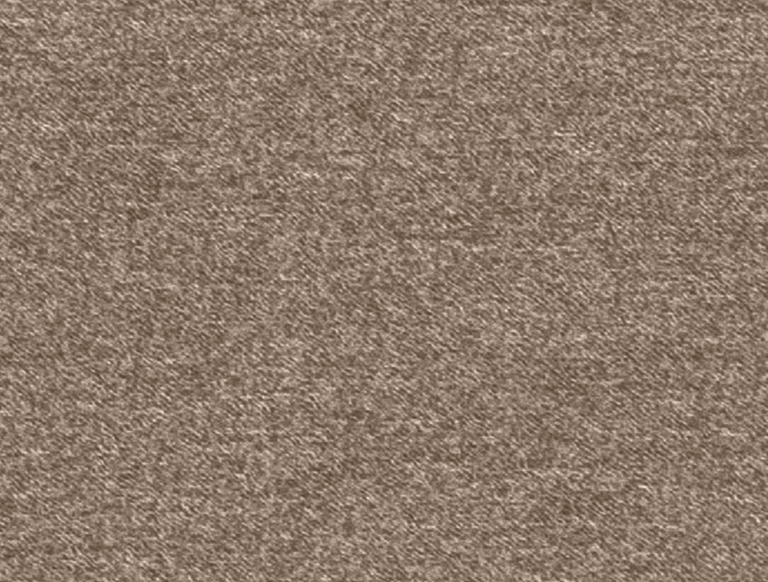
Write a Shadertoy shader that draws this texture.

```glsl
// Brown melange twill cloth with fine crisp stitches and faint horizontal slub streaks.
#define THREADS 180.0       // weft threads per canvas height
#define BASE_COLOR vec3(0.546, 0.469, 0.404)
#define CONTRAST 0.096      // spread of the stitch brightness
#define HIGHLIGHT 0.008     // extra lift of the palest and softening of the darkest yarn
#define STITCH 0.78
#define FIBER 0.46
#define TWILL 0.52
#define STREAK 0.25
#define PATCH 0.08
#define FLECK 0.35

const float TAU = 6.2831853;

float hash(vec2 cell) {
    vec3 h = fract(cell.xyx * vec3(0.1031, 0.1030, 0.0973));
    h += dot(h, h.yzx + 33.33);
    return fract((h.x + h.y) * h.z);
}

// Smooth value noise, centred on zero with a spread near one.
float noise(vec2 p) {
    vec2 cell = floor(p);
    vec2 f = fract(p);
    f = f * f * (3.0 - 2.0 * f);
    float low = mix(hash(cell), hash(cell + vec2(1.0, 0.0)), f.x);
    float high = mix(hash(cell + vec2(0.0, 1.0)), hash(cell + vec2(1.0, 1.0)), f.x);
    return 4.0 * mix(low, high, f.y) - 2.0;
}

// Thin slubs that follow the weft, in two lengths.
float slubs(vec2 thread) {
    float longSlub = noise(thread * vec2(0.045, 0.95) + 71.0);
    float shortSlub = noise(thread * vec2(0.15, 1.05) + 137.0);
    return 0.75 * longSlub + 0.65 * shortSlub;
}

// Soft wide areas where the cloth is worn lighter or darker.
float patches(vec2 thread) {
    return 0.6 * noise(thread * vec2(0.025, 0.06) + 19.0)
         + 0.7 * noise(thread * vec2(0.06, 0.17) + 43.0);
}

void mainImage(out vec4 fragColor, in vec2 fragCoord) {
    vec2 thread = fragCoord / iResolution.y * THREADS;

    // Stitches lean slightly along the twill diagonal; fibers break them up.
    vec2 slanted = vec2(thread.x * 0.88 + thread.y * 0.30, thread.y * 1.12);
    float stitch = noise(slanted + 11.0);
    float fiber = noise(thread * vec2(1.45, 1.65) + 211.0);

    // Diagonal ribs, uneven in strength and with a wandering phase.
    float wander = 1.3 * noise(thread * 0.30 + 87.0);
    float strength = 1.0 + 0.4 * noise(thread * 0.22 + 301.0);
    float rib = strength * sin(TAU * (thread.x * 0.40 + thread.y * 0.50) + wander);

    // Pale stitches stand out in rows along the light slubs.
    float slub = slubs(thread);
    float fleck = smoothstep(0.7, 1.7, slub) * smoothstep(0.0, 1.2, stitch);

    float tone = STITCH * stitch + FIBER * fiber + TWILL * rib
               + STREAK * slub + PATCH * patches(thread) + FLECK * fleck;

    float shade = CONTRAST * tone + HIGHLIGHT * tone * tone;
    vec3 color = BASE_COLOR + shade * vec3(1.0, 1.0, 1.02);
    fragColor = vec4(clamp(color, 0.0, 1.0), 1.0);
}
```
